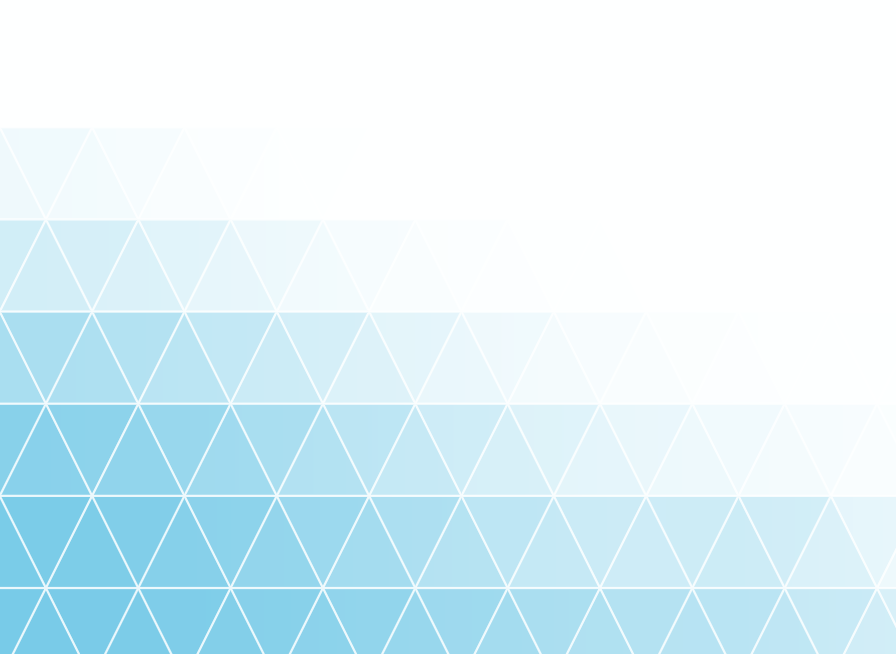
A Shadertoy shader for this background:

```glsl
// Draws a lattice of pale blue triangles that fades to white toward the upper right.

const vec3 WHITE = vec3(0.995, 1.0, 1.0);
const vec3 DEEP_BLUE = vec3(0.472, 0.795, 0.908);
const vec2 CELL = vec2(0.1412, 0.1409);  // triangle base and height, in canvas heights
const float FIRST_LINE = 0.1009;         // height of the lowest horizontal line
const float SHIFT = 0.497;               // horizontal lattice offset, in cells
const float LINE_HALF_WIDTH = 0.0017;
const float LINE_OPACITY = 0.85;
const float TOP_ROW = 5.0;
const float FACET_SHADE = 0.15;          // share of smooth shading inside a triangle
const vec2 TINT_CENTER = vec2(8.3, 0.7); // soft patch near the right edge: column, row
const vec2 TINT_SIZE = vec2(1.2, 0.8);
const float TINT_STRENGTH = 0.19;

// Depth of blue at a column in cells and a row counted from the bottom.
float blueTone(float column, float row) {
    float peak = exp(-pow(row / 3.88, 3.1));
    float reach = max(7.4 - 1.1 * row + 1.3 * exp(-2.0 * row), 0.5);
    float fade = column / reach;
    vec2 patchOffset = (vec2(column, row) - TINT_CENTER) / TINT_SIZE;
    float tint = TINT_STRENGTH * exp(-dot(patchOffset, patchOffset));
    return (peak * exp(-fade * fade) + tint) * step(row, TOP_ROW + 0.5);
}

// Distance to the nearest integer line.
float lineDistance(float t) {
    return abs(t - floor(t + 0.5));
}

void mainImage(out vec4 fragColor, in vec2 fragCoord) {
    float pixel = 1.0 / iResolution.y;
    vec2 p = fragCoord * pixel;

    // Lattice coordinates: rows and the two slanted line families
    float x = p.x / CELL.x - SHIFT;
    float v = (p.y - FIRST_LINE) / CELL.y;
    float rising = x - 0.5 * v;
    float falling = x + 0.5 * v;

    // Flat facets with a little shading across each
    float centerX = 0.5 * (floor(rising) + floor(falling) + 1.0);
    float column = max(mix(centerX, x, FACET_SHADE) + SHIFT, 0.0);
    float row = max(floor(v) + 1.0, 0.0);
    vec3 color = mix(WHITE, DEEP_BLUE, clamp(blueTone(column, row), 0.0, 1.0));

    // White grid lines
    float slantScale = 1.0 / length(vec2(1.0 / CELL.x, 0.5 / CELL.y));
    float slanted = min(lineDistance(rising), lineDistance(falling)) * slantScale;
    float d = min(slanted, lineDistance(v) * CELL.y);
    float coverage = clamp((LINE_HALF_WIDTH - d) / pixel + 0.5, 0.0, 1.0);
    color = mix(color, WHITE, coverage * LINE_OPACITY);

    fragColor = vec4(color, 1.0);
}
```
